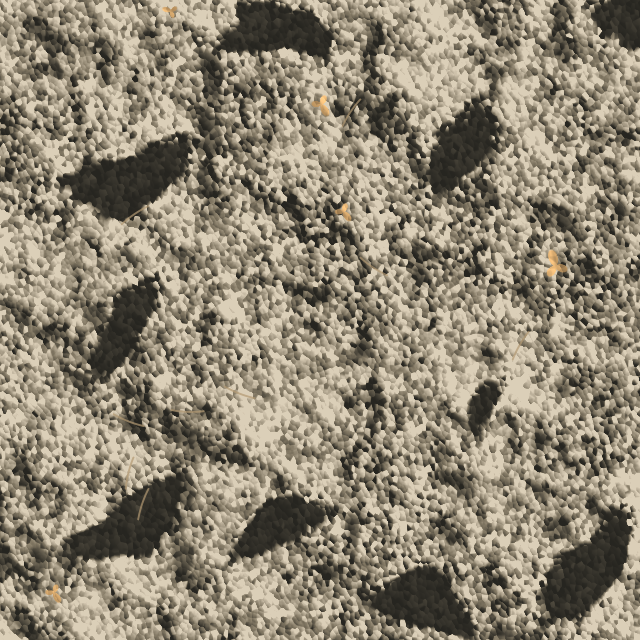
This texture is drawn by a three.js fragment shader. Its source:

```glsl
varying vec2 vUv;

const vec3 SHADE_COLOR = vec3(0.15, 0.145, 0.125);
const vec3 SOIL_COLOR = vec3(0.51, 0.47, 0.39);
const vec3 SUNLIT_COLOR = vec3(0.86, 0.81, 0.72);
const vec3 LEAF_COLOR = vec3(0.80, 0.63, 0.41);
const vec3 TWIG_COLOR = vec3(0.70, 0.60, 0.45);
const vec2 SUN_DIR = vec2(0.86, 0.51);
const float GRAIN_SCALE = 125.0;
const float GRAIN_CONTRAST = 0.95;
const float BASE_TONE = 0.64;
const float RELIEF_CONTRAST = 1.5;
const float RELIEF_STEP = 0.02;
const float HOLLOW_SCALE = 3.6;
const float HOLLOW_SHARE = 0.72;
const float HOLLOW_EDGE = 0.005;
const int LEAF_COUNT = 5;
const int TWIG_COUNT = 9;

float hash(vec2 p) {
  vec3 q = fract(vec3(p.xyx) * 0.1031);
  q += dot(q, q.yzx + 33.33);
  return fract((q.x + q.y) * q.z);
}

vec2 hash2(vec2 p) {
  return vec2(hash(p + 3.7), hash(p + 91.3));
}

mat2 rotation(float a) {
  return mat2(cos(a), -sin(a), sin(a), cos(a));
}

float cornerRamp(vec2 cell, vec2 offset) {
  float a = 6.2832 * hash(cell);
  return dot(vec2(cos(a), sin(a)), offset);
}

float gradientNoise(vec2 p) {
  vec2 i = floor(p), f = fract(p);
  vec2 u = f * f * f * (f * (f * 6.0 - 15.0) + 10.0);
  vec2 e = vec2(1.0, 0.0);
  return mix(mix(cornerRamp(i, f), cornerRamp(i + e, f - e), u.x),
             mix(cornerRamp(i + e.yx, f - e.yx), cornerRamp(i + 1.0, f - 1.0), u.x), u.y);
}

float groundHeight(vec2 p) {
  return gradientNoise(p * 5.0 + 20.0) + 0.5 * gradientNoise(p * 12.0 + 50.0)
       + 0.22 * gradientNoise(p * 27.0 + 80.0);
}

// Blended cells: each grain has its own tone and a sunny side
float grains(vec2 p) {
  p = rotation(0.35) * p * vec2(1.15, 0.9) + 40.0;
  vec2 base = floor(p);
  float sum = 0.0, total = 0.0;
  for (int y = -1; y <= 1; y++) {
    for (int x = -1; x <= 1; x++) {
      vec2 cell = base + vec2(float(x), float(y));
      vec2 d = p - cell - hash2(cell);
      float weight = exp(-13.0 * dot(d, d));
      float pebble = smoothstep(0.94, 0.98, hash(cell + 17.0));
      float tone = hash(cell) - 0.5 + 0.45 * pebble + 0.35 * dot(d, SUN_DIR);
      sum += weight * tone;
      total += weight;
    }
  }
  return sum / max(total, 0.0001);
}

// Signed distance to the nearest bent, ragged footprint shadow
float hollowDistance(vec2 p) {
  p += 0.035 * vec2(gradientNoise(p * 8.0 + 5.0), gradientNoise(p * 8.0 + 35.0));
  p += 0.010 * vec2(gradientNoise(p * 34.0), gradientNoise(p * 34.0 + 60.0));
  vec2 base = floor(p * HOLLOW_SCALE);
  float nearest = 1.0;
  for (int y = -1; y <= 1; y++) {
    for (int x = -1; x <= 1; x++) {
      vec2 cell = base + vec2(float(x), float(y));
      vec2 rnd = hash2(cell + 8.0);
      vec2 center = (cell + 0.2 + 0.6 * hash2(cell)) / HOLLOW_SCALE;
      vec2 r = rotation(mix(-0.4, 1.3, rnd.x)) * (p - center);
      r.y += mix(-5.0, 5.0, rnd.y) * r.x * r.x;
      vec2 size = mix(vec2(0.05, 0.018), vec2(0.125, 0.052), hash(cell + 29.0));
      float d = (length(r / size) - 1.0) * size.y;
      if (hash(cell + 44.0) < HOLLOW_SHARE) nearest = min(nearest, d);
    }
  }
  return nearest;
}

void main() {
  vec2 p = vUv;

  // Sunlit relief and grain
  float grain = grains(p * GRAIN_SCALE);
  float slope = groundHeight(p) - groundHeight(p + SUN_DIR * RELIEF_STEP);
  float rough = gradientNoise(p * 4.0 + 70.0);
  float tone = BASE_TONE + RELIEF_CONTRAST * slope + 0.16 * rough;
  tone += GRAIN_CONTRAST * grain * (1.0 - 0.5 * rough);
  tone += 0.12 * gradientNoise(p * 210.0);

  // Broken shade on steep slopes, then deep shade in hollows
  float patchShade = smoothstep(0.08, 0.19, -slope - 0.10 * grain);
  tone = mix(tone, 0.12 + 0.35 * grain, 0.8 * patchShade);
  float hollow = hollowDistance(p) + 0.007 * grain;
  tone += 0.08 * smoothstep(0.05, 0.01, hollow);
  float deepShade = 1.0 - smoothstep(-HOLLOW_EDGE, HOLLOW_EDGE, hollow);
  tone = mix(tone, 0.04 + 0.12 * grain, 0.96 * deepShade);
  tone = clamp(tone, 0.0, 1.0);
  vec3 color = mix(SHADE_COLOR, SOIL_COLOR, smoothstep(0.0, 0.5, tone) * 0.4 + min(tone * 2.0, 1.0) * 0.6);
  color = mix(color, SUNLIT_COLOR, max(tone * 2.0 - 1.0, 0.0));

  // Dry twigs
  for (int i = 0; i < TWIG_COUNT; i++) {
    vec2 id = vec2(float(i), 12.0);
    vec2 r = rotation(3.14 * hash(id + 5.0)) * (p - hash2(id));
    r.y += 3.0 * r.x * r.x;
    r.x -= clamp(r.x, -0.025, 0.025);
    color = mix(color, TWIG_COLOR, 0.7 * (1.0 - smoothstep(0.0005, 0.0025, length(r))));
  }

  // Curled leaves with pointed lobes
  for (int i = 0; i < LEAF_COUNT; i++) {
    vec2 id = vec2(float(i), 63.0);
    vec2 r = rotation(6.28 * hash(id + 2.0)) * (p - hash2(id));
    float size = mix(0.010, 0.034, hash(id + 9.0));
    float lobe = 0.6 + 0.4 * cos(3.0 * atan(r.y, r.x + 0.00001));
    float d = length(r * vec2(1.0, 1.5)) - size * lobe;
    float fold = 0.9 + 0.22 * smoothstep(-0.003, 0.003, r.y) + 0.3 * grain;
    color = mix(color, LEAF_COLOR * fold, 1.0 - smoothstep(-0.002, 0.002, d));
  }

  gl_FragColor = vec4(color, 1.0);
}
```
